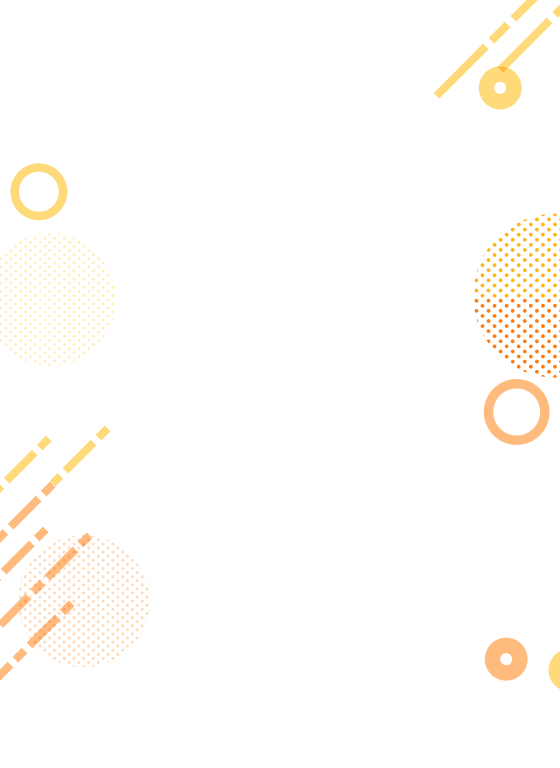
This background is drawn by a Shadertoy shader. Its source:

```glsl
// White page with translucent rings, halftone discs and diagonal dashed strokes.
#define GRID vec2(562.0, 769.0)
#define YELLOW vec3(1.0, 0.855, 0.48)
#define ORANGE vec3(1.0, 0.735, 0.49)
#define PALE_YELLOW vec3(1.0, 0.94, 0.74)
#define PALE_ORANGE vec3(1.0, 0.86, 0.74)
#define GOLD vec3(1.0, 0.71, 0.05)
#define DEEP_ORANGE vec3(1.0, 0.48, 0.06)
#define STROKE_WIDTH 8.0
#define DOT_PITCH vec2(0.148, 0.124)
#define DOT_RADIUS 0.0225

// Antialiased coverage of a signed distance, in grid units
float cover(float d) {
    return clamp(0.5 - d * iResolution.x / GRID.x, 0.0, 1.0);
}

// Multiply a translucent ink onto the page
void stain(inout vec3 page, vec3 ink, float amount) {
    page *= mix(vec3(1.0), ink, amount);
}

float ring(vec2 p, vec2 center, float outer, float inner) {
    float r = length(p - center);
    return max(r - outer, inner - r);
}

// Distance to the nearest point of a rectangular lattice
float lattice(vec2 p, vec2 pitch) {
    return length(p - pitch * round(p / pitch));
}

// Disc filled with staggered dots that scale with its radius
float halftone(vec2 p, vec2 center, float radius) {
    vec2 q = p - center, pitch = DOT_PITCH * radius;
    float dots = min(lattice(q, pitch), lattice(q + 0.5 * pitch, pitch));
    return max(dots - DOT_RADIUS * radius, length(q) - radius);
}

// Diagonal stroke from its tip: dashes of two alternating lengths
float dashes(vec2 p, vec2 tip, vec2 dir, float total, vec3 pattern) {
    vec2 q = p - tip;
    float along = dot(q, dir);
    float across = abs(dot(q, vec2(-dir.y, dir.x))) - 0.5 * STROKE_WIDTH;
    float first = pattern.x, second = pattern.y, gap = pattern.z;
    float t = mod(along, first + second + 2.0 * gap);
    float middle = first + gap + 0.5 * second;
    float dash = min(abs(t - 0.5 * first) - 0.5 * first,
                     abs(t - middle) - 0.5 * second);
    return max(max(dash, across), max(-along, along - total));
}

void mainImage(out vec4 fragColor, in vec2 fragCoord) {
    // Design grid with y pointing down
    vec2 p = fragCoord / iResolution.xy * GRID;
    p.y = GRID.y - p.y;
    vec3 page = vec3(1.0);

    // Halftone discs; the large one changes ink halfway down
    stain(page, PALE_YELLOW, cover(halftone(p, vec2(50, 300), 66.0)));
    stain(page, PALE_ORANGE, cover(halftone(p, vec2(84, 602), 66.0)));
    vec3 largeInk = mix(DEEP_ORANGE, GOLD, cover(p.y - 298.0));
    stain(page, largeInk, cover(halftone(p, vec2(557, 296), 82.0)));

    // Rings: center, outer and inner radius; yellow first, then orange
    vec4 rings[5] = vec4[5](
        vec4(39, 192, 28.5, 20), vec4(502, 88, 21.5, 6),
        vec4(572, 671, 21.5, 6), vec4(518.5, 412.5, 33, 23.5),
        vec4(508, 660, 21.5, 6));
    for (int i = 0; i < 5; i++) {
        vec4 r = rings[i];
        stain(page, i < 3 ? YELLOW : ORANGE, cover(ring(p, r.xy, r.z, r.w)));
    }

    // Lower left strokes: upper tip and length; yellow first, then orange
    vec2 rise = normalize(vec2(1, -1));
    vec3 strokes[6] = vec3[6](
        vec3(49, 439, 90), vec3(108, 429, 78), vec3(53, 485, 100),
        vec3(46, 530, 90), vec3(90, 536, 150), vec3(72, 604, 130));
    for (int i = 0; i < 6; i++) {
        vec3 s = strokes[i];
        float d = dashes(p, s.xy, -rise, s.z, vec3(13, 40, 7));
        stain(page, i < 2 ? YELLOW : ORANGE, cover(d));
    }

    // Upper right strokes climb off the page from their lower tips
    for (int i = 0; i < 2; i++) {
        vec2 tip = mix(vec2(438, 96), vec2(502, 70), float(i));
        stain(page, YELLOW, cover(dashes(p, tip, rise, 200.0, vec3(70, 23, 8))));
    }

    fragColor = vec4(page, 1.0);
}
```
